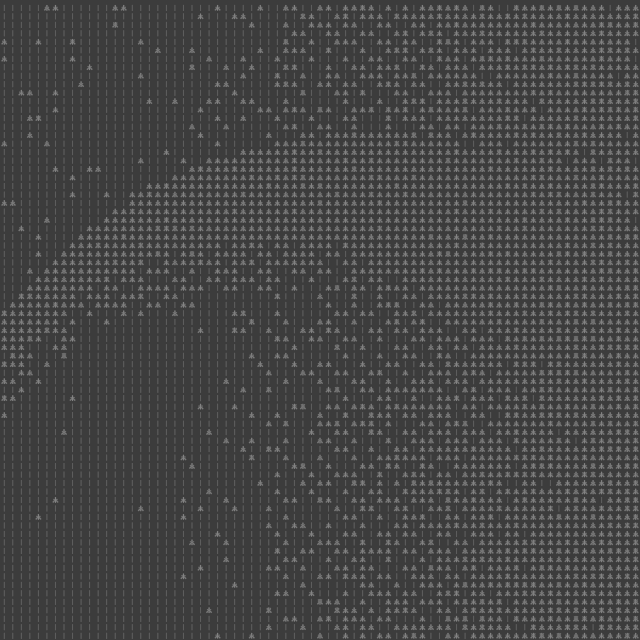
Reproduce this pattern procedurally as a three.js fragment shader.

```glsl
varying vec2 vUv;

float hash(vec2 p) {
  vec3 q = fract(vec3(p.xyx) * 0.1031);
  q += dot(q, q.yzx + 33.33);
  return fract((q.x + q.y) * q.z);
}

// Evenly spread threshold, loosened by a little randomness
float dither(vec2 cell) {
  return fract(dot(cell, vec2(0.7549, 0.5698)) + 0.4 * hash(cell + 7.0));
}

float segment(vec2 p, vec2 a, vec2 b) {
  vec2 pa = p - a, ba = b - a;
  return length(pa - ba * clamp(dot(pa, ba) / dot(ba, ba), 0.0, 1.0));
}

float stroke(float d, float width) {
  return 1.0 - smoothstep(0.0, width, d);
}

// Chance that a cell holds a full glyph instead of a bar
float density(vec2 p) {
  float depth = 0.704 - length(p - vec2(0.57, 0.086));
  float ramp = 0.97 * smoothstep(0.22, 0.92, p.x);

  // Lit rim: hard outer edge, fading inward and widening to the right
  float rim = 1.0 - smoothstep(0.02 + 0.24 * p.x, 0.10 + 0.42 * p.x, depth);
  rim *= step(0.0, depth);

  float haze = depth < 0.0 ? 0.07 : 0.015;
  return max(ramp + haze * (1.0 - ramp), rim);
}

// Stem, crossbar and two legs; stars gain upper diagonals
float glyph(vec2 p, bool star) {
  vec2 m = vec2(abs(p.x), p.y);
  float stem = stroke(segment(p, vec2(0.0, -0.26), vec2(0.0, 0.27)), 0.15);
  float bar = stroke(segment(m, vec2(0.0, 0.07), vec2(0.18, 0.07)), 0.15);
  float legs = stroke(segment(m, vec2(0.03, 0.0), vec2(0.25, -0.23)), 0.17);
  float ink = max(stem, max(0.75 * bar, 0.85 * legs));
  if (star) {
    float arms = segment(m, vec2(0.0, 0.05), vec2(0.18, 0.22));
    ink = max(ink, 0.75 * stroke(arms, 0.16));
  }
  return ink;
}

void main() {
  // Character grid
  vec2 grid = vec2(75.0, 75.43);
  vec2 cell = floor(vUv * grid);
  vec2 p = fract(vUv * grid) - 0.5;
  vec2 center = (cell + 0.5) / grid;

  // Choose a character by dithering the density field
  bool filled = dither(cell) < density(center);
  bool star = hash(cell + 131.0) < 0.12 + 0.2 * smoothstep(0.6, 1.0, center.x);

  float bar = stroke(segment(p, vec2(0.0, -0.30), vec2(0.0, 0.30)), 0.13);
  float ink = filled ? 0.28 * glyph(p, star) : 0.13 * bar;
  ink *= step(cell.y, 74.5);

  vec3 charcoal = vec3(0.235);
  gl_FragColor = vec4(charcoal + ink, 1.0);
}
```
